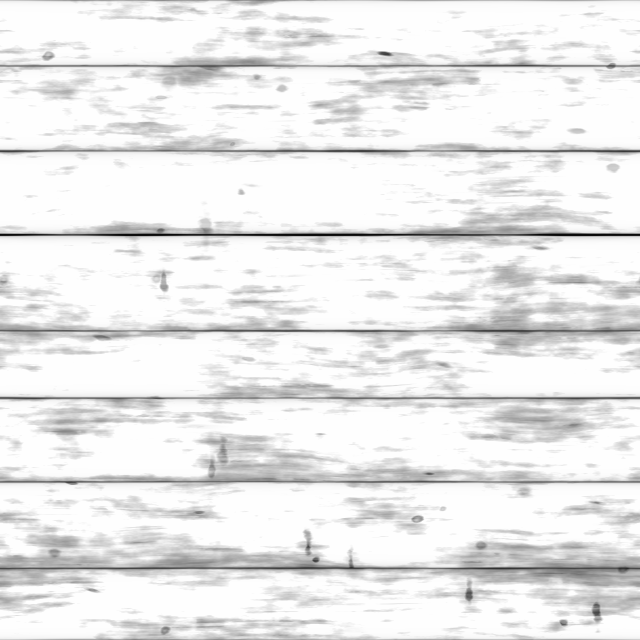
Write a WebGL 1 fragment shader that draws this texture.

```glsl
precision highp float;

uniform vec2 u_resolution;

float hash(vec2 p) {
  vec3 q = fract(vec3(p.xyx) * 0.1031);
  q += dot(q, q.yzx + 33.33);
  return fract((q.x + q.y) * q.z);
}

// Value noise that wraps horizontally after a whole number of cells
float noise(vec2 p, float period) {
  vec2 cell = floor(p);
  vec2 f = fract(p);
  f = f * f * (3.0 - 2.0 * f);
  float left = mod(cell.x, period);
  float right = mod(cell.x + 1.0, period);
  return mix(mix(hash(vec2(left, cell.y)), hash(vec2(right, cell.y)), f.x),
             mix(hash(vec2(left, cell.y + 1.0)), hash(vec2(right, cell.y + 1.0)), f.x), f.y);
}

float fbm(vec2 uv, vec2 frequency, float seed) {
  float sum = 0.0;
  float weight = 0.533;
  for (int i = 0; i < 4; i++) {
    sum += weight * noise(uv * frequency + vec2(0.0, seed), frequency.x);
    frequency *= 2.0;
    seed += 37.0;
    weight *= 0.5;
  }
  return sum;
}

// Value belonging to one of the eight planks, counted from the bottom
float pick(vec4 low, vec4 high, float id) {
  vec4 index = vec4(0.0, 1.0, 2.0, 3.0);
  return dot(low, 1.0 - step(0.5, abs(index - id)))
       + dot(high, 1.0 - step(0.5, abs(index + 4.0 - id)));
}

void main() {
  vec2 uv = gl_FragCoord.xy / u_resolution;
  float pixel = 1.0 / u_resolution.y;

  // Planks of uneven height
  vec4 lowSeams = vec4(0.0, 0.112, 0.247, 0.378);
  vec4 highSeams = vec4(0.483, 0.633, 0.764, 0.897);
  float id = dot(step(lowSeams, vec4(uv.y)) + step(highSeams, vec4(uv.y)), vec4(1.0)) - 1.0;
  float up = uv.y - pick(lowSeams, highSeams, id);
  float down = (id > 6.5 ? 1.0 : pick(lowSeams, highSeams, id + 1.0)) - uv.y;
  float seed = id * 53.0;

  // Wood grain, torn paint and broad worn areas
  vec2 bent = uv + vec2(0.0, 0.012 * (noise(uv * vec2(7.0, 18.0) + vec2(0.0, seed), 7.0) - 0.5));
  float broad = fbm(bent, vec2(5.0, 15.0), seed);
  float grain = fbm(bent, vec2(10.0, 130.0), seed + 11.0);
  float torn = fbm(bent, vec2(38.0, 85.0), seed + 23.0);

  // Dirt gathering along the plank edges
  float lowerDirt = pick(vec4(0.15, 0.95, 0.9, 0.25), vec4(0.9, 1.0, 0.6, 0.6), id);
  float upperDirt = pick(vec4(0.55, 0.35, 0.75, 0.75), vec4(0.15, 0.55, 0.2, 0.2), id);
  float edgeDirt = lowerDirt * exp(-up / 0.024) + upperDirt * exp(-down / 0.018);
  float wear = broad + 0.65 * (grain - 0.5) + 0.6 * (torn - 0.5) + 0.5 * edgeDirt - 0.64;

  // Scattered knots, flat flecks and upright smudges
  float marks = 0.0;
  for (int i = 0; i < 46; i++) {
    float n = float(i);
    vec2 center = vec2(hash(vec2(n, 3.7)), hash(vec2(n, 19.3)));
    float kind = hash(vec2(n, 41.9));
    float size = mix(0.5, 1.2, hash(vec2(n, 67.1)));
    vec2 radius = vec2(0.009, 0.007);
    if (kind > 0.45) radius = vec2(0.015, 0.004);
    if (kind > 0.87) radius = vec2(0.008, 0.025);
    vec2 offset = fract(uv - center + 0.5) - 0.5;
    offset.y += offset.x * (kind - 0.5) * 0.5;
    vec2 q = offset / (radius * size);
    float shape = 1.0 - smoothstep(0.4, 1.3, length(q) + 2.2 * (torn - 0.5));
    float hollow = 1.0 - 0.45 * exp(-3.0 * dot(q, q)) * step(kind, 0.2);
    marks = max(marks, shape * hollow * mix(0.14, 0.42, hash(vec2(n, 83.3))));
    wear += 0.13 * exp(-0.09 * dot(q, q));
  }

  // Hairline scratches along the grain
  float scratch = smoothstep(0.76, 0.9, noise(bent * vec2(9.0, 260.0) + vec2(0.0, seed), 9.0))
                * smoothstep(0.46, 0.62, broad) * smoothstep(0.4, 0.6, torn);

  // Seams with uneven depth and a soft shadow
  float seamId = up < down ? id : mod(id + 1.0, 8.0);
  float seamDepth = pick(vec4(0.28, 0.55, 0.45, 0.48), vec4(0.5, 0.85, 0.5, 0.45), seamId);
  float along = noise(vec2(uv.x * 9.0, seamId * 13.0), 9.0);
  float distanceToSeam = min(up, down);
  float halfWidth = 0.0009 + 0.0009 * along;
  float line = 1.0 - smoothstep(halfWidth - pixel, halfWidth + pixel, distanceToSeam);
  float seam = seamDepth * (line * mix(0.65, 1.1, along)
             + 0.35 * exp(-distanceToSeam / 0.004) * (0.5 + grain));

  // Greys over white paint
  float worn = 0.52 * (1.0 - exp(-1.9 * max(wear, 0.0))) * (0.65 + 0.7 * grain);
  float dark = worn + marks * (0.6 + 0.8 * grain) + 0.1 * scratch;
  dark = 1.0 - (1.0 - clamp(dark, 0.0, 0.75)) * (1.0 - clamp(seam, 0.0, 0.95));
  gl_FragColor = vec4(vec3(0.995 * (1.0 - dark)), 1.0);
}
```
